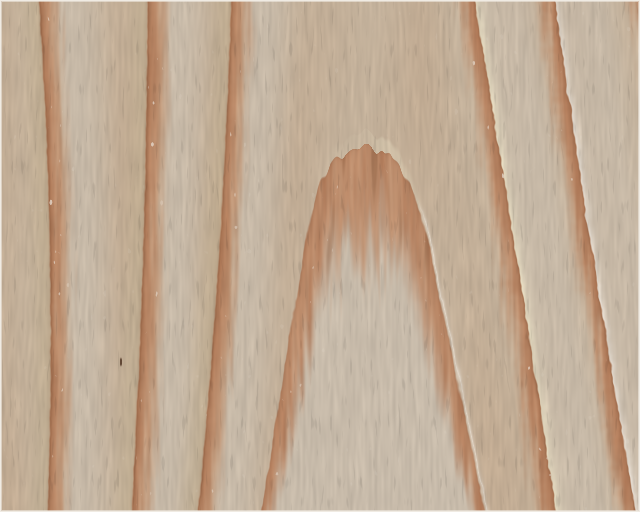
Write a WebGL 1 fragment shader that draws this texture.

```glsl
precision highp float;
uniform vec2 u_resolution;

const vec3 TAN = vec3(0.768, 0.700, 0.615);
const vec3 WARM = vec3(0.750, 0.655, 0.555);
const vec3 PALE = vec3(0.785, 0.738, 0.675);
const vec3 OLIVE = vec3(0.745, 0.675, 0.560);
const vec3 LATE = vec3(0.745, 0.560, 0.430);
const vec3 RUST = vec3(0.690, 0.465, 0.330);
const vec3 DARK = vec3(0.480, 0.310, 0.200);
const vec3 CREAM = vec3(0.920, 0.890, 0.780);
const vec3 WHITE = vec3(0.940, 0.920, 0.890);
const vec2 ARCH_TOP = vec2(0.569, 0.290);
const float EDGE = 0.0016;
const float BORDER = 0.0025;

vec2 hash2(vec2 p) {
  vec2 q = vec2(dot(p, vec2(127.1, 311.7)), dot(p, vec2(269.5, 183.3)));
  return fract(sin(q) * 43758.5);
}

float corner(vec2 cell, vec2 f, vec2 o) {
  return dot(2.0 * hash2(cell + o) - 1.0, f - o);
}

float gradNoise(vec2 p) {
  vec2 i = floor(p), f = fract(p);
  vec2 u = f * f * (3.0 - 2.0 * f);
  return mix(mix(corner(i, f, vec2(0, 0)), corner(i, f, vec2(1, 0)), u.x),
             mix(corner(i, f, vec2(0, 1)), corner(i, f, vec2(1, 1)), u.x), u.y);
}

// Horizontal position of a ring at depth t from the top
float ring(vec3 k, float t) {
  return k.x + t * (k.y + t * k.z);
}

// Late wood: crisp at d = 0, fading out at d = width
float lateWood(float d, float width, float fibre) {
  return smoothstep(-EDGE, EDGE, d) * (1.0 - smoothstep(0.3, 1.35, d / width + 0.7 * fibre));
}

// Ring whose crisp side is on the left
void leftRing(inout vec3 col, inout float late, float d, float width, float fibre) {
  float glow = smoothstep(0.5 * width, 1.2 * width, d) * (1.0 - smoothstep(0.05, 0.12, d));
  col = mix(col, PALE, 0.75 * glow);
  col = mix(col, OLIVE, 0.6 * smoothstep(-0.045, 0.0, d) * (1.0 - smoothstep(-EDGE, EDGE, d)));
  float m = lateWood(d, width, fibre);
  col = mix(col, mix(RUST, LATE, clamp(d / width * 1.8 + 0.8 * fibre, 0.0, 1.0)), 0.92 * m);
  col = mix(col, DARK, 0.35 * exp(-abs(d - 0.0015) / 0.0025));
  late = max(late, m);
}

// Ring whose crisp side is on the right, with a lit lip beyond it
void rightRing(inout vec3 col, inout float late, float d, float width, float fibre,
               vec3 lip, float lipWidth) {
  float beyond = smoothstep(-EDGE, EDGE, -d);
  col = mix(col, PALE, 0.65 * beyond * (1.0 - smoothstep(0.06, 0.11, -d)));
  float m = lateWood(d, width, fibre);
  col = mix(col, mix(RUST, LATE, clamp(d / width * 1.2 + fibre, 0.0, 1.0)), 0.92 * m);
  col = mix(col, DARK, 0.4 * exp(-abs(d - 0.002) / 0.002) * (0.7 + fibre));
  col = mix(col, lip, beyond * exp(min(d, 0.0) / lipWidth) * (0.8 + 0.5 * fibre));
  late = max(late, m);
}

// Horizontal depth inside the arch, s measured down from its crown
float archDepth(float x, float s) {
  float side = x - ARCH_TOP.x, down = max(s, 0.0);
  return 0.07 * sqrt(1.0 - exp(-21.0 * down)) + down * (side < 0.0 ? 0.13 : 0.17) - abs(side);
}

void main() {
  vec2 uv = gl_FragCoord.xy / u_resolution;
  float x = uv.x, t = 1.0 - uv.y;

  // Grain at several scales, stretched along the fibres
  float gx = x - 0.025 * t * (x - 0.4);
  float fine = gradNoise(vec2(gx * 210.0, t * 17.0));
  float fibre = 0.6 * gradNoise(vec2(gx * 75.0, t * 4.0 + 7.0))
              + 0.6 * gradNoise(vec2(gx * 150.0, t * 7.0 + 19.0));
  float broad = gradNoise(vec2(gx * 13.0, t * 1.6 + 3.0));
  float ragged = 0.004 * gradNoise(vec2(x * 40.0, t * 24.0))
               + 0.003 * gradNoise(vec2(x * 90.0, t * 75.0));
  vec3 col = mix(TAN, WARM, clamp(0.25 + 0.9 * broad + 0.3 * smoothstep(0.08, 0.0, x), 0.0, 1.0));

  // Side rings
  float late = 0.0, calm = 0.4 * ragged;
  leftRing(col, late, x - ring(vec3(0.061, 0.0545, -0.041), t) + calm, 0.031, fibre);
  leftRing(col, late, x - ring(vec3(0.2305, -0.003, -0.022), t) + calm, 0.032, fibre);
  leftRing(col, late, x - ring(vec3(0.361, -0.024, -0.028), t) + calm, 0.030, fibre);
  rightRing(col, late, ring(vec3(0.742, 0.133, -0.006), t) - x + ragged, 0.030, fibre, CREAM, 0.008);
  rightRing(col, late, ring(vec3(0.867, 0.113, 0.014), t) - x + ragged, 0.028, fibre, WHITE, 0.005);
  rightRing(col, late, ring(vec3(1.006, 0.13, 0.0), t) - x + ragged, 0.026, fibre, WHITE, 0.004);

  // Arch: ragged crown, fading downwards and inwards
  float s = t - ARCH_TOP.y + 0.028 * gradNoise(vec2(x * 85.0, t * 5.0));
  float d = archDepth(x, s) + 0.5 * ragged, depth = max(d, 0.0);
  float inside = smoothstep(0.0, 2.0 * EDGE, d);
  float rightSide = smoothstep(0.0, 0.03, x - ARCH_TOP.x);
  float rim = smoothstep(0.0, 0.012, archDepth(x, s + 0.03)) * (1.0 - smoothstep(0.1, 0.25, s));
  col = mix(col, CREAM, rim * (0.08 + 0.22 * rightSide));
  col = mix(col, WHITE, 0.6 * rightSide * smoothstep(0.08, 0.16, s) * exp(-abs(d + 0.002) / 0.002));
  float cap = 1.0 - smoothstep(0.08, 0.29, s - 0.22 * fibre);
  float flank = 1.0 - smoothstep(0.3, 1.15, (depth + 0.02 * fibre) / (0.068 - 0.06 * s));
  float archLate = inside * max(cap, flank);
  float tone = clamp(0.4 - 1.3 * fibre + 0.4 * exp(-depth / 0.008), 0.0, 1.0);
  col = mix(mix(col, PALE, 0.9 * inside), mix(LATE, RUST, tone), 0.93 * archLate);
  float groove = smoothstep(0.15, 0.4, gradNoise(vec2(x * 95.0, t * 5.0 + 31.0)));
  groove *= 0.35 * (1.0 - smoothstep(0.15, 0.34, s));
  col = mix(col, DARK, inside * max(groove, 0.3 * exp(-depth / 0.003)));
  late = max(late, archLate);

  // Fibre relief, slim shadows and scattered bright flecks
  col *= 1.0 + 0.085 * fine + 0.05 * fibre;
  col *= 1.0 - 0.07 * smoothstep(0.2, 0.45, gradNoise(vec2(gx * 230.0, t * 26.0 + 50.0)));
  float fleck = smoothstep(0.4, 0.55, gradNoise(vec2(gx * 140.0, t * 62.0 + 80.0)));
  col = mix(col, WHITE, fleck * (0.1 + 0.55 * late));

  // Small dark pore and pale margin
  float pore = length((vec2(x, t) - vec2(0.189, 0.707)) / vec2(0.002, 0.010));
  col = mix(col, DARK * 0.6, 0.8 * (1.0 - smoothstep(0.5, 1.1, pore)));
  vec2 rimGap = min(uv, 1.0 - uv);
  float margin = 1.0 - smoothstep(0.5 * BORDER, 1.5 * BORDER, min(rimGap.x, rimGap.y * 0.8));
  gl_FragColor = vec4(mix(col, WHITE, margin), 1.0);
}
```
